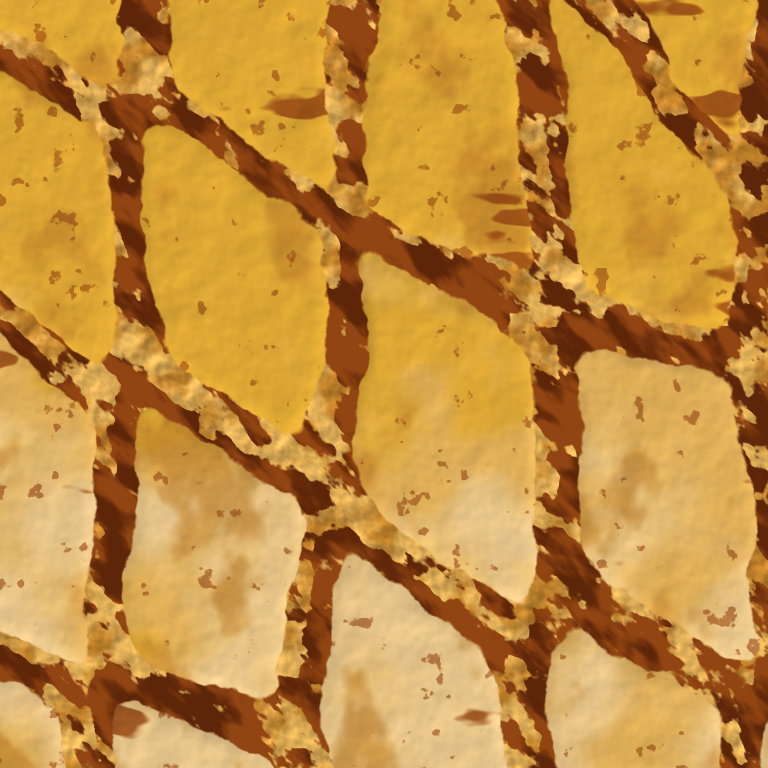
This texture is drawn by a WebGL 1 fragment shader. Its source:

```glsl
precision highp float;
uniform vec2 u_resolution;

const vec2 STONE_SIZE = vec2(0.27, 0.39);
const float ROW_SLOPE = 0.5;
const vec2 SHADOW_CAST = vec2(0.026, -0.045);

const vec3 GOLD = vec3(0.86, 0.65, 0.20);
const vec3 HONEY = vec3(0.87, 0.68, 0.34);
const vec3 CREAM = vec3(0.90, 0.77, 0.54);
const vec3 OCHRE = vec3(0.73, 0.49, 0.16);
const vec3 RUST = vec3(0.57, 0.27, 0.07);
const vec3 UMBER = vec3(0.37, 0.15, 0.035);

float hash(vec2 p) {
  vec3 h = fract(p.xyx * 0.1031);
  h += dot(h, h.yzx + 33.33);
  return fract((h.x + h.y) * h.z);
}

float valueNoise(vec2 p) {
  vec2 cell = floor(p);
  vec2 f = fract(p);
  f = f * f * (3.0 - 2.0 * f);
  float low = mix(hash(cell), hash(cell + vec2(1.0, 0.0)), f.x);
  float high = mix(hash(cell + vec2(0.0, 1.0)), hash(cell + 1.0), f.x);
  return mix(low, high, f.y);
}

float fbm(vec2 p) {
  float sum = 0.0;
  float weight = 0.533;
  for (int i = 0; i < 4; i++) {
    sum += weight * valueNoise(p);
    p = mat2(1.6, 1.2, -1.2, 1.6) * p + 17.3;
    weight *= 0.5;
  }
  return sum;
}

float smoothMin(float a, float b, float k) {
  float h = max(k - abs(a - b), 0.0) / k;
  return min(a, b) - 0.25 * h * h * k;
}

vec2 stoneCenter(vec2 cell) {
  return cell + 0.5 + 0.46 * (vec2(hash(cell + 3.7), hash(cell + 41.2)) - 0.5);
}

// Shifts points so that the stone outlines become uneven
vec2 roughen(vec2 p) {
  vec2 broad = vec2(valueNoise(p * 9.0), valueNoise(p * 9.0 + 31.0)) - 0.5;
  vec2 fine = vec2(fbm(p * 38.0), fbm(p * 38.0 + 57.0)) - 0.5;
  return p + broad * 0.028 + fine * 0.016;
}

// Skewed Voronoi paving: x = distance to the joint's middle, y = stone id
vec2 paving(vec2 p) {
  vec2 q = vec2(p.x, p.y + ROW_SLOPE * p.x) / STONE_SIZE + vec2(7.3, 5.6);
  vec2 base = floor(q);
  vec2 nearest = base;
  float best = 9.0;
  for (int j = -1; j <= 1; j++) {
    for (int i = -1; i <= 1; i++) {
      vec2 cell = base + vec2(float(i), float(j));
      vec2 offset = stoneCenter(cell) - q;
      float d = dot(offset, offset);
      if (d < best) {
        best = d;
        nearest = cell;
      }
    }
  }
  vec2 own = stoneCenter(nearest);
  float edge = 1.0;
  for (int j = -1; j <= 1; j++) {
    for (int i = -1; i <= 1; i++) {
      if (i == 0 && j == 0) continue;
      vec2 other = stoneCenter(nearest + vec2(float(i), float(j)));
      vec2 normal = normalize(other - own);
      vec2 slope = normal / STONE_SIZE;
      float stretch = length(vec2(slope.x + ROW_SLOPE * slope.y, slope.y));
      edge = smoothMin(edge, dot(0.5 * (own + other) - q, normal) / stretch, 0.03);
    }
  }
  return vec2(edge, hash(nearest + 12.9));
}

// Brightness of small bumps facing the light at the lower right
float relief(vec2 p, float scale) {
  return fbm(p * scale) - fbm((p + vec2(0.005, -0.006)) * scale);
}

vec3 stoneColor(vec2 p, float id, float depth, float facing) {
  float pale = 0.78 - p.y + 1.2 * (fbm(p * 6.0) - 0.5) + 0.2 * (id - 0.5);
  vec3 color = mix(GOLD, HONEY, smoothstep(0.2, 0.45, pale));
  color = mix(color, CREAM, smoothstep(0.48, 0.85, pale));
  float blotch = smoothstep(0.56, 0.76, fbm(p * vec2(13.0, 10.0) + 8.0));
  color = mix(color, OCHRE, 0.65 * blotch);
  float pit = smoothstep(0.72, 0.78, fbm(p * 42.0 + 5.0));
  float stain = smoothstep(0.73, 0.77, fbm(p * vec2(6.0, 15.0) + 23.0));
  color = mix(color, RUST, max(0.6 * pit, 0.85 * stain));
  float rim = 1.0 - smoothstep(0.0, 0.022, depth);
  return color * (1.0 + 0.3 * relief(p, 26.0) + 0.09 * rim * facing);
}

vec3 jointColor(vec2 p, float shadow) {
  vec2 slanted = vec2(p.x - p.y, p.x + p.y) * 0.707;
  float hollow = fbm(slanted * vec2(26.0, 44.0)) - 0.5 + mix(-0.03, 0.2, shadow);
  float sandTone = fbm(p * 30.0 + 11.0);
  vec3 sand = mix(OCHRE, HONEY, smoothstep(0.3, 0.62, sandTone));
  sand *= 1.0 + 0.7 * relief(p, 48.0);
  float gloom = fbm(slanted * vec2(14.0, 36.0) + 71.0);
  vec3 dark = mix(RUST, UMBER, smoothstep(0.4, 0.62, gloom));
  return mix(sand, dark, smoothstep(-0.04, 0.04, hollow));
}

void main() {
  vec2 p = gl_FragCoord.xy / min(u_resolution.x, u_resolution.y);
  float halfGap = mix(0.017, 0.036, valueNoise(p * 4.0 + 2.0));

  // Stone outline and the shadow thrown across the joint
  vec2 stone = paving(roughen(p));
  float depth = stone.x - halfGap;
  float castDepth = paving(roughen(p + SHADOW_CAST)).x - halfGap;
  float shadow = smoothstep(-0.006, 0.006, castDepth);
  float facing = clamp((depth - castDepth) / 0.035, -1.0, 1.0);

  vec3 joint = jointColor(p, shadow);
  vec3 top = stoneColor(p, stone.y, depth, facing);
  gl_FragColor = vec4(mix(joint, top, smoothstep(-0.0015, 0.0025, depth)), 1.0);
}
```
